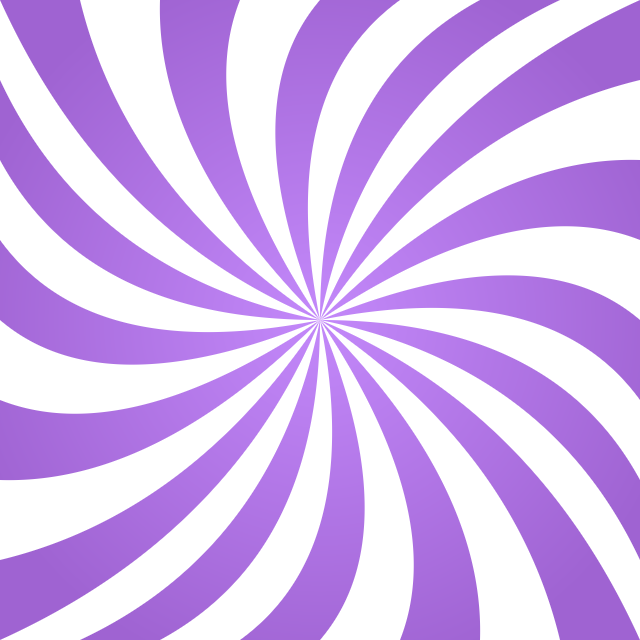
Reproduce this background procedurally as a Shadertoy shader.

```glsl
// Sixteen violet swirl rays on white, shaded from a bright centre to darker rims.
// Each ray lies between two quadratic Bezier arcs running from the centre to the
// canvas border; the arcs are tested in their implicit parabola form.

// Border point j of 32, clockwise from the top left corner.
vec2 borderPoint(float j) {
    return clamp(vec2(8.0 - abs(j - 12.0), abs(j - 20.0) - 8.0), -4.0, 4.0) / 8.0;
}

// Bezier control point j, evenly spaced on a circle.
vec2 controlPoint(float j) {
    float angle = radians(67.5 - 11.25 * j);
    return 0.3646 * vec2(-sin(angle), cos(angle));
}

// Smooth coverage of the region clockwise of arc j.
float arcCoverage(vec2 p, float j, float pixel) {
    vec2 end = borderPoint(j);
    vec2 control = controlPoint(j);
    float area = control.x * end.y - control.y * end.x;

    // With p = a * control + b * end, the arc satisfies (a + 2b)^2 = 4b.
    vec2 bAxis = vec2(-control.y, control.x) / area;
    vec2 sumAxis = vec2(end.y, -end.x) / area + 2.0 * bAxis;
    float sum = dot(p, sumAxis);
    float parabola = sum * sum - 4.0 * dot(p, bAxis);
    vec2 slope = 2.0 * sum * sumAxis - 4.0 * bAxis;
    return clamp(0.5 - parabola / (length(slope) * pixel), 0.0, 1.0);
}

void mainImage(out vec4 fragColor, in vec2 fragCoord) {
    float pixel = 1.0 / min(iResolution.x, iResolution.y);
    vec2 p = (fragCoord - 0.5 * iResolution.xy) * pixel;

    // Each ray is the strip between an even arc and the next odd one.
    float rays = 0.0;
    for (int i = 0; i < 16; i++) {
        float j = 2.0 * float(i);
        float strip = arcCoverage(p, j, pixel) - arcCoverage(p, j + 1.0, pixel);
        float facing = step(0.0, dot(p, borderPoint(j + 0.5)));
        rays += facing * max(strip, 0.0);
    }

    // Radial shading of the violet.
    float rim = clamp(length(p) / 0.57, 0.0, 1.0);
    vec3 violet = mix(vec3(0.765, 0.535, 0.98), vec3(0.625, 0.39, 0.825), rim);
    fragColor = vec4(mix(vec3(1.0), violet, min(rays, 1.0)), 1.0);
}
```
